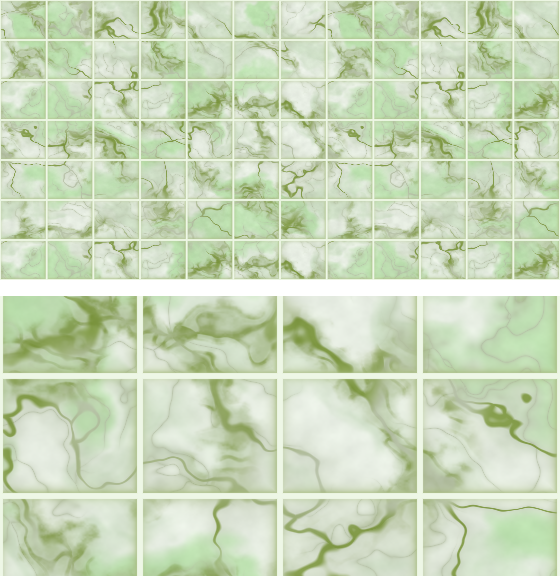
Top: the whole. Bottom: its middle third, enlarged.
Write a Shadertoy shader that draws this texture.

```glsl
// Green veined marble cut into a 12 by 7 grid of bevelled tiles with pale joints.
// Warped cellular borders make the veins, layered noise the clouds and blots;
// the marble wraps every 7 tiles across and the lowest row reuses a higher one.

const vec2  TILES       = vec2(12.0, 7.0);
const float WRAP        = 7.0;     // marble period, in tiles
const float ROW_REUSE   = 4.0;     // rows up from the lowest to its twin
const float JOINT_HALF  = 0.0036;  // in canvas heights
const float BEVEL       = 0.0045;
const float WARP        = 1.5;
const float VEIN_WIDTH  = 0.07;
const float PATCH_WIDTH = 0.42;
const float SHEAR       = 0.45;    // tilts the veins downward to the right

const vec3 PALE  = vec3(0.915, 0.940, 0.900);
const vec3 CLOUD = vec3(0.815, 0.880, 0.785);
const vec3 HAZE  = vec3(0.710, 0.750, 0.650);
const vec3 MINT  = vec3(0.690, 0.875, 0.630);
const vec3 SAGE  = vec3(0.600, 0.680, 0.460);
const vec3 OLIVE = vec3(0.465, 0.570, 0.210);
const vec3 JOINT = vec3(0.935, 0.970, 0.900);
const vec3 SHADE = vec3(0.640, 0.720, 0.480);

// Random pair per lattice point, wrapping across after "period" cells
vec2 hash2(vec2 cell, float period) {
    vec2 key = vec2(mod(cell.x + 0.5, period), cell.y + period * 17.0);
    vec3 q = fract(key.xyx * vec3(0.1031, 0.1030, 0.0973));
    q += dot(q, q.yzx + 33.33);
    return fract((q.xx + q.yz) * q.zy);
}

float valueNoise(vec2 p, float period) {
    p *= period / WRAP;
    vec2 i = floor(p), f = fract(p);
    f = f * f * (3.0 - 2.0 * f);
    float low  = mix(hash2(i, period).x, hash2(i + vec2(1, 0), period).x, f.x);
    float high = mix(hash2(i + vec2(0, 1), period).x, hash2(i + vec2(1, 1), period).x, f.x);
    return mix(low, high, f.y);
}

float layeredNoise(vec2 p, float period) {
    float sum = 0.0, gain = 0.53;
    for (int k = 0; k < 4; k++) {
        sum += gain * valueNoise(p, period);
        period *= 2.0;
        gain *= 0.5;
    }
    return sum;
}

// Cellular noise: gap between the two nearest seeds, zero on cell borders
float cellBorder(vec2 p, float period) {
    p *= period / WRAP;
    vec2 i = floor(p), f = fract(p);
    float nearest = 9.0, second = 9.0;
    for (int y = -1; y <= 1; y++)
    for (int x = -1; x <= 1; x++) {
        vec2 o = vec2(x, y);
        float d = length(o + hash2(i + o, period) - f);
        second = min(second, max(nearest, d));
        nearest = min(nearest, d);
    }
    return second - nearest;
}

vec3 marble(vec2 p) {
    vec2 warp = vec2(layeredNoise(p, 9.0), layeredNoise(p + vec2(0.0, 31.0), 9.0)) - 0.5;
    vec2 q = p + WARP * warp;
    q.x += SHEAR * p.y;
    float grain = layeredNoise(p, 56.0);

    // Clouds and mint blots
    vec3 col = mix(PALE, CLOUD, smoothstep(0.38, 0.68, layeredNoise(q, 10.0)));
    col = mix(col, MINT, 0.75 * smoothstep(0.56, 0.80, valueNoise(q + vec2(0.0, 9.0), 8.0)));

    // Grey hairlines with a soft halo
    float hair = cellBorder(q + 0.3 * warp, 11.0);
    float hairPresence = smoothstep(0.35, 0.70, valueNoise(p, 13.0));
    col = mix(col, HAZE, hairPresence * (0.35 * exp(-7.0 * hair) + 0.5 * exp(-40.0 * hair)));

    // Broad crushed patches along the main veins, with pale stones inside
    float vein = cellBorder(q, 6.0);
    float breadth = smoothstep(0.42, 0.78, valueNoise(p + vec2(0.0, 5.0), 10.0));
    float patchMask = breadth * (1.0 - smoothstep(0.25, 1.0, (vein + 0.25 * (grain - 0.5)) / PATCH_WIDTH));
    float stones = smoothstep(0.08, 0.40, cellBorder(q + 0.4 * warp, 28.0));
    vec3 crushed = mix(mix(OLIVE, SAGE, smoothstep(0.3, 0.6, grain)), CLOUD, 0.65 * stones);
    col = mix(col, crushed, 0.9 * patchMask);

    // Main veins, fading between olive and grey
    float hue = smoothstep(0.35, 0.60, valueNoise(p + vec2(0.0, 17.0), 9.0));
    float presence = smoothstep(0.25, 0.60, valueNoise(p + vec2(0.0, 23.0), 11.0));
    float core = 1.0 - smoothstep(0.2, 1.0, vein / (VEIN_WIDTH * (0.6 + breadth)));
    col = mix(col, HAZE, 0.45 * exp(-6.0 * vein));
    col = mix(col, mix(HAZE, OLIVE, hue), 0.85 * presence * core);

    return col + 0.07 * (grain - 0.5);
}

void mainImage(out vec4 fragColor, in vec2 fragCoord) {
    vec2 grid = fragCoord / iResolution.xy * TILES;
    vec2 inTile = fract(grid);
    vec2 slab = grid;
    if (grid.y < 1.0) slab.y += ROW_REUSE;
    vec3 col = marble(slab);

    // Distances to the tile sides, in canvas heights
    vec2 size = vec2(iResolution.x / iResolution.y, 1.0) / TILES;
    vec2 low = inTile * size, high = (1.0 - inTile) * size;
    float shadedSide = min(high.x, low.y), litSide = min(low.x, high.y);

    // Bevel: darker at right and bottom, faint at left and top
    float shadow = max(0.80 * exp(-max(shadedSide - JOINT_HALF, 0.0) / BEVEL),
                       0.35 * exp(-max(litSide - JOINT_HALF, 0.0) / BEVEL));
    col = mix(col, SHADE, shadow);

    // Pale joint
    float soft = 0.75 / iResolution.y;
    float joint = 1.0 - smoothstep(JOINT_HALF - soft, JOINT_HALF + soft, min(shadedSide, litSide));
    fragColor = vec4(mix(col, JOINT, joint), 1.0);
}
```
